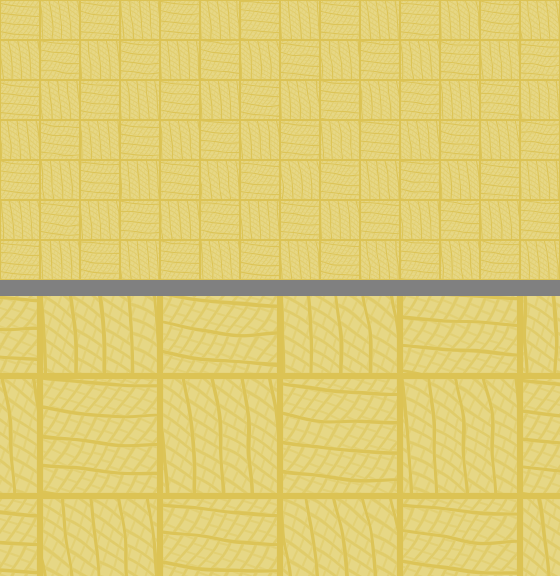
Top, the full canvas; bottom, a detail of the centre.
A Shadertoy shader for this pattern:

```glsl
#define ROWS 7.0
#define VEINS 4.2
#define RIBS 8.5
#define BORDER_WIDTH 0.052
#define VEIN_WIDTH 0.030
#define RIB_WIDTH 0.022
#define WOBBLE 0.045
#define FILL_COLOR vec3(0.902, 0.842, 0.520)
#define LINE_COLOR vec3(0.862, 0.765, 0.330)

float hash(vec2 p) {
    vec3 h = fract(vec3(p.xyx) * 0.1031);
    h += dot(h, h.yzx + 33.33);
    return fract((h.x + h.y) * h.z);
}

float noise(vec2 p) {
    vec2 i = floor(p), f = fract(p);
    f = f * f * (3.0 - 2.0 * f);
    return mix(mix(hash(i), hash(i + vec2(1, 0)), f.x),
               mix(hash(i + vec2(0, 1)), hash(i + vec2(1, 1)), f.x), f.y);
}

// Fraction of a pixel covered by a line at signed distance d
float lineCover(float d, float width, float pixel) {
    float h = 0.5 * width;
    return (clamp(d + 0.5 * pixel, -h, h) - clamp(d - 0.5 * pixel, -h, h)) / pixel;
}

// Signed distance to the nearest of evenly spaced lines
float repeatLine(float t, float count) {
    return (fract(t) - 0.5) / count;
}

void mainImage(out vec4 fragColor, in vec2 fragCoord) {
    float pixel = ROWS / iResolution.y;
    vec2 grid = fragCoord * pixel;
    vec2 cell = floor(grid);
    vec2 p = fract(grid);

    // Turn every other tile by a quarter
    bool upright = mod(cell.x + cell.y, 2.0) > 0.5;
    vec2 q = upright ? vec2(p.y, 1.0 - p.x) : p;
    vec2 seed = cell * 7.0 + 19.0;
    float wave = (noise(q * 3.0 + seed) - 0.5) * WOBBLE;

    // Long bowed veins
    float lean = upright ? -0.09 : 0.09;
    float bow = (0.04 + 0.08 * hash(seed)) * q.x * (1.0 - q.x);
    float v = (q.y + lean * q.x + bow + wave) * VEINS + 0.3 + 0.4 * hash(seed + 3.0);
    float strip = floor(v - 0.5);
    float across = fract(v - 0.5);
    float taper = mix(0.75, 1.15, noise(vec2(q.x * 4.0, strip) + seed));
    float vein = lineCover(repeatLine(v, VEINS), VEIN_WIDTH * taper, pixel);

    // Slanted ribs within each strip, joined by finer cross threads
    float slant = q.x - 0.85 * q.y + 0.05 * across * across + 1.3 * wave;
    float r = slant * RIBS + hash(seed + strip);
    float rib = lineCover(repeatLine(r, RIBS * 1.3), RIB_WIDTH, pixel);
    float t = (q.y + 0.35 * q.x - wave) * 10.0 + hash(seed + floor(r - 0.5));
    float thread = lineCover(repeatLine(t, 10.6), RIB_WIDTH * 0.8, pixel);

    // Tile borders
    vec2 edge = p - step(0.5, p);
    float border = max(lineCover(edge.x, BORDER_WIDTH, pixel),
                       lineCover(edge.y, BORDER_WIDTH, pixel));

    float ink = max(max(0.55 * rib, 0.35 * thread), max(0.95 * vein, border));
    fragColor = vec4(mix(FILL_COLOR, LINE_COLOR, ink), 1.0);
}
```
